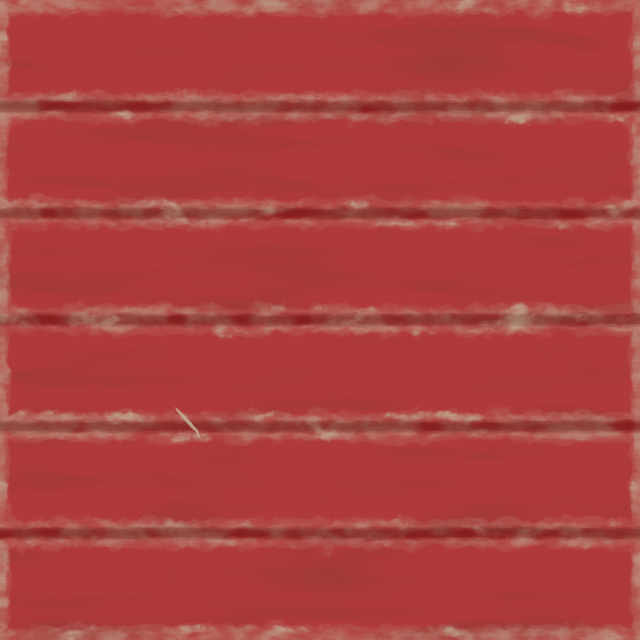
Reproduce this texture procedurally as a WebGL 1 fragment shader.

```glsl
precision highp float;
// Six red painted planks with dark seams, chipped pale edges and one scratch.

uniform vec2 u_resolution;

#define PLANKS 6.0
#define SEAM_HALF_WIDTH 0.0110
#define SEAM_TINT vec3(0.79, 0.63, 0.62)
#define WEAR_WIDTH 0.0235
#define SIDE_WEAR_WIDTH 0.0155
#define WEAR_RAGGEDNESS 0.38
#define STREAK_STRENGTH 0.50
#define RED_PAINT vec3(0.69, 0.222, 0.228)
#define DULL_PAINT vec3(0.58, 0.225, 0.215)
#define BARE_WOOD vec3(0.75, 0.695, 0.59)

vec2 randomGradient(vec2 cell) {
  vec3 h = fract(cell.xyx * vec3(0.1031, 0.1030, 0.0973));
  h += dot(h, h.yzx + 33.33);
  float angle = 6.28318 * fract((h.x + h.y) * h.z);
  return vec2(cos(angle), sin(angle));
}

float gradientNoise(vec2 p) {
  vec2 i = floor(p), f = fract(p);
  vec2 u = f * f * f * (f * (f * 6.0 - 15.0) + 10.0);
  vec2 e = vec2(1.0, 0.0);
  float a = dot(randomGradient(i), f);
  float b = dot(randomGradient(i + e.xy), f - e.xy);
  float c = dot(randomGradient(i + e.yx), f - e.yx);
  float d = dot(randomGradient(i + e.xx), f - e.xx);
  return mix(mix(a, b, u.x), mix(c, d, u.x), u.y);
}

float fbm(vec2 p) {
  float sum = 0.0, amplitude = 1.0;
  for (int i = 0; i < 4; i++) {
    sum += amplitude * gradientNoise(p);
    p = mat2(1.92, 0.56, -0.56, 1.92) * p + 17.3;
    amplitude *= 0.5;
  }
  return sum;
}

// Stroke that tapers to a point at both ends.
float scratch(vec2 p, vec2 a, vec2 b, float halfWidth) {
  vec2 along = b - a;
  float t = clamp(dot(p - a, along) / dot(along, along), 0.0, 1.0);
  float width = halfWidth * 4.0 * t * (1.0 - t);
  float soft = 0.0012;
  return (1.0 - smoothstep(width - soft, width + soft, length(p - a - along * t)))
    * smoothstep(0.0, 0.1, t) * (1.0 - smoothstep(0.9, 1.0, t));
}

void main() {
  vec2 p = gl_FragCoord.xy / u_resolution;
  float plank = floor(p.y * PLANKS);
  float seamIndex = floor(p.y * PLANKS + 0.5);
  float seamDist = abs(p.y - seamIndex / PLANKS);
  float sideDist = min(p.x, 1.0 - p.x);
  float innerSeam = step(0.5, seamIndex) * step(seamIndex, PLANKS - 0.5);

  // Paint with long faint streaks, different on each plank
  vec2 grain = p + vec2(plank * 7.31, 0.012 * gradientNoise(p * vec2(5.0, 9.0)));
  float streaks = fbm(grain * vec2(3.5, 26.0));
  float cloud = gradientNoise(grain * vec2(3.0, 8.0) + 40.0);
  float dullness = smoothstep(-0.15, 0.9, streaks + 0.6 * cloud);
  vec3 color = mix(RED_PAINT, DULL_PAINT, STREAK_STRENGTH * dullness);

  // Rounded pale chips, uneven exposure of the wood and fine fibres
  float chipNoise = gradientNoise(p * vec2(13.0, 27.0) + 91.0);
  float chips = smoothstep(0.20, 0.62, chipNoise + 0.22 * fbm(p * vec2(42.0, 60.0)));
  float blotch = fbm(p * vec2(25.0, 38.0) + 23.0);
  float patches = gradientNoise(p * vec2(8.0, 14.0) + 5.0);
  float fibres = gradientNoise(p * vec2(30.0, 210.0))
    + 0.6 * gradientNoise(p * vec2(70.0, 330.0) + 9.0);

  // Two overlapping ragged bands of wear that swell and thin along the edges
  float edge = min(seamDist / WEAR_WIDTH, sideDist / SIDE_WEAR_WIDTH);
  edge -= 0.22 * chips + 0.25 * patches;
  float ragged = WEAR_RAGGEDNESS * fbm(p * vec2(45.0, 52.0));
  float fringe = WEAR_RAGGEDNESS * 1.4 * fbm(p * vec2(29.0, 34.0) + 61.0);
  float worn = 1.0 - smoothstep(0.52, 0.95, edge + ragged);
  float faint = 1.0 - smoothstep(0.82, 1.12, edge + fringe);

  float side = 1.0 - smoothstep(0.0, SIDE_WEAR_WIDTH, sideDist);
  float exposure = 0.42 * smoothstep(-0.55, 0.75, blotch + 0.9 * patches);
  exposure += 0.02 + 0.07 * fibres + 0.14 * side;
  exposure = mix(clamp(exposure, 0.0, 0.6), 0.78 + 0.15 * fibres, chips);
  color = mix(color, BARE_WOOD, faint * (0.15 + 0.08 * blotch));
  color = mix(color, BARE_WOOD, worn * exposure);

  // Patches of intact paint stay deep red inside the groove
  float wobble = 0.0025 * fibres + 0.0025 * gradientNoise(p * vec2(40.0, 30.0));
  float groove = 1.0 - smoothstep(0.35, 1.2, (seamDist + wobble) / SEAM_HALF_WIDTH);
  float core = 1.0 - smoothstep(0.0, 0.6, (seamDist + wobble) / SEAM_HALF_WIDTH);
  float intact = smoothstep(0.05, 0.5, gradientNoise(p * vec2(20.0, 34.0) + 77.0) - 0.3 * patches);
  color = mix(color, RED_PAINT * vec3(0.97, 0.75, 0.8), innerSeam * groove * intact * 0.85);

  // Soft, fibrous shade of the groove; large chips partly cover it
  float depth = groove * (0.95 - 0.45 * chips + 0.2 * fibres) + 0.1 * core;
  color *= mix(vec3(1.0), SEAM_TINT, innerSeam * depth);

  // Single deep scratch across a seam, slightly crooked
  vec2 crooked = p + 0.0025 * gradientNoise(p * 75.0);
  float cut = scratch(crooked, vec2(0.272, 0.366), vec2(0.317, 0.314), 0.0031);
  color = mix(color, BARE_WOOD, 0.85 * cut);

  gl_FragColor = vec4(color, 1.0);
}
```
